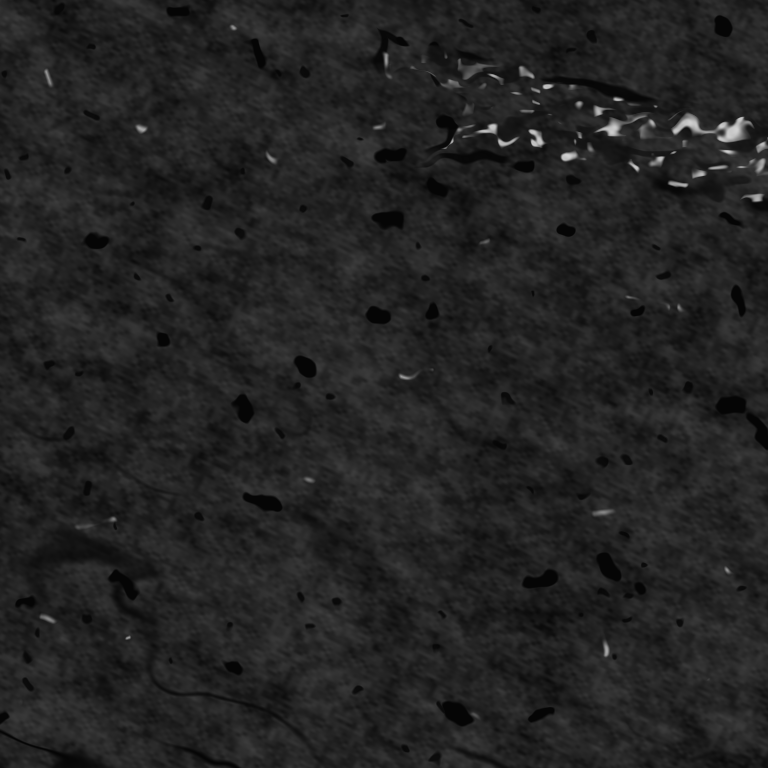
A Shadertoy shader for this texture:

```glsl
#define BASE_TONE 0.138
#define MOTTLE 0.27
#define PIT_TONE 0.02
#define SPARK_TONE 0.50
#define TILT -0.45
#define PIT_CELLS 11.0
#define SPECK_CELLS 24.0
#define SPARK_CELLS 7.0
#define SOFTNESS 0.004

float hash(vec2 p) {
    vec3 q = fract(p.xyx * 0.1031);
    q += dot(q, q.yzx + 33.33);
    return fract((q.x + q.y) * q.z);
}

float noise(vec2 p) {
    vec2 i = floor(p), f = fract(p);
    f = f * f * (3.0 - 2.0 * f);
    float low = mix(hash(i), hash(i + vec2(1, 0)), f.x);
    float high = mix(hash(i + vec2(0, 1)), hash(i + vec2(1, 1)), f.x);
    return mix(low, high, f.y);
}

vec2 warp(vec2 p) {
    return vec2(noise(p), noise(p + 57.0)) - 0.5;
}

vec2 rotate(vec2 p, float a) {
    return vec2(cos(a) * p.x + sin(a) * p.y, cos(a) * p.y - sin(a) * p.x);
}

// Coverage that falls from 1 inside a shape to 0 outside it
float cover(float dist) {
    return 1.0 - smoothstep(-0.5 * SOFTNESS, 0.5 * SOFTNESS, dist);
}

// Distance to tilted capsules, at most one in each cell
float capsules(vec2 p, float cells, float share, float len, float radius, float seed) {
    float dist = 1.0;
    for (int y = -1; y <= 1; y++)
    for (int x = -1; x <= 1; x++) {
        vec2 id = floor(p * cells) + vec2(x, y);
        vec2 key = id + seed;
        if (hash(key) > share) continue;
        vec2 jitter = vec2(hash(key + 11.3), hash(key + 23.7));
        vec2 q = p - (id + 0.1 + 0.8 * jitter) / cells;
        q = rotate(q, TILT + 1.8 * (hash(key + 31.1) - 0.5));
        q.x -= clamp(q.x, -len * jitter.x, len * jitter.x);
        dist = min(dist, length(q) - radius * (0.6 + 0.7 * hash(key + 47.9)));
    }
    return dist;
}

// Signed distance to the wedge-shaped vein; y runs down from the top edge
float vein(vec2 p) {
    float top = 0.05 + 0.23 * (p.x - 0.5) - p.y;
    float bottom = p.y - 0.205 - 0.28 * max(p.x - 0.75, 0.0);
    vec2 hollow = (p - vec2(0.525, 0.15)) / vec2(0.075, 0.055);
    float notch = 0.06 * (1.0 - length(hollow));
    return max(max(top, bottom), max(0.5 - p.x, notch));
}

void mainImage(out vec4 fragColor, in vec2 fragCoord) {
    vec2 p = fragCoord / iResolution.y;
    vec2 grain = rotate(p, TILT);

    // Mottled ground
    float mottle = 0.0, scale = 18.0;
    for (int i = 0; i < 4; i++) {
        mottle += 0.25 * noise(grain * scale * vec2(0.8, 1.2) + float(i) * 19.0);
        scale *= 2.2;
    }
    float tone = BASE_TONE + MOTTLE * (mottle - 0.5);

    // Cracks along the grain, deepest at the lower left
    float ridge = abs(noise(grain * vec2(4.0, 13.0) + 0.7 * warp(p * 18.0)) - 0.5);
    float gate = smoothstep(0.4, 0.75, noise(grain * vec2(7.0, 20.0) + 9.0));
    float depth = mix(1.0, 0.3, smoothstep(0.1, 0.75, 0.6 * p.x + 1.2 * p.y));
    tone = mix(tone, PIT_TONE, depth * gate * (1.0 - smoothstep(0.0, 0.08, ridge)));

    // Vein with ragged dark margins
    vec2 v = vec2(p.x, 1.0 - p.y) + 0.022 * warp(p * 38.0);
    float edge = vein(v);
    float inside = cover(edge);
    float lowerSide = smoothstep(0.17, 0.22, v.y) * smoothstep(0.62, 0.95, v.x);
    float rim = 1.0 - smoothstep(0.003, 0.007 + 0.012 * lowerSide, abs(edge - 0.004));
    float broken = smoothstep(0.42, 0.62, noise(p * vec2(16.0, 34.0) + 71.0) + 0.15 * lowerSide);
    tone = mix(tone, PIT_TONE, 0.9 * rim * broken);
    float streak = smoothstep(0.6, 0.85, noise(v * vec2(30.0, 80.0) + 5.0));
    tone = mix(tone, 0.06, 0.7 * inside * streak);

    // Pits and small specks
    vec2 ragged = p + 0.012 * warp(p * 70.0);
    float pits = capsules(ragged, PIT_CELLS, 0.32, 0.018, 0.0085, 3.0);
    float specks = capsules(ragged, SPECK_CELLS, 0.12, 0.004, 0.0045, 101.0);
    float hole = max(cover(pits), 0.85 * cover(specks));
    tone = mix(tone, PIT_TONE, hole * (1.0 - inside));

    // Bright flecks in the vein and scattered glints
    float fleck = noise(v * vec2(75.0, 130.0)) * 0.65 + noise(v * vec2(22.0, 48.0) + 33.0) * 0.35;
    fleck = inside * smoothstep(0.62, 0.86, fleck);
    tone += SPARK_TONE * 1.3 * fleck;
    vec2 bent = p + 0.016 * warp(p * 45.0);
    float glint = capsules(bent, SPARK_CELLS, 0.32, 0.022, 0.002, 211.0);
    float glow = 1.0 - smoothstep(-0.002, 0.004, glint);
    tone += SPARK_TONE * glow * smoothstep(0.3, 0.85, noise(p * 65.0 + 13.0));

    fragColor = vec4(vec3(clamp(tone, 0.0, 1.0)), 1.0);
}
```
